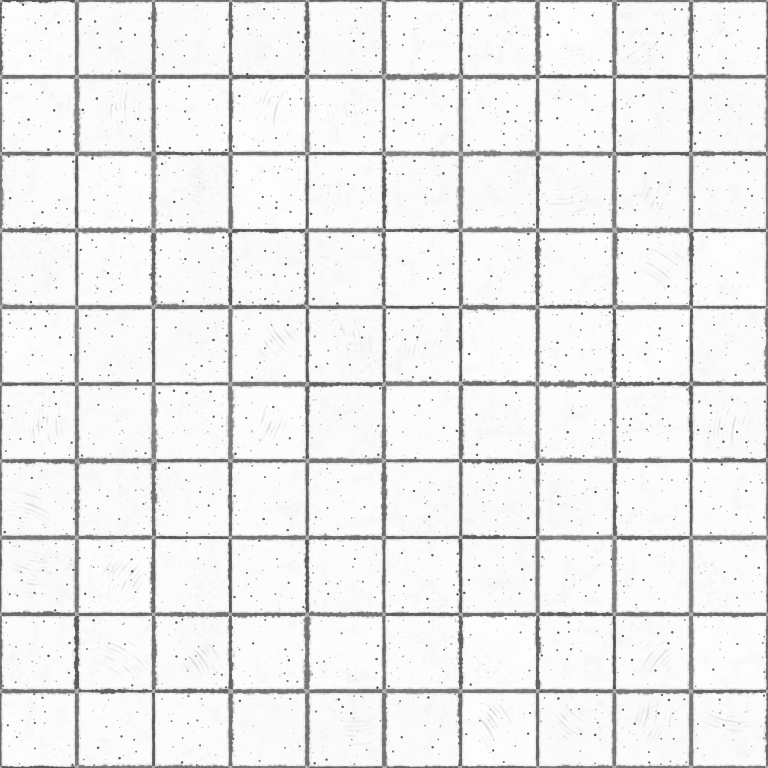
This texture map is drawn by a WebGL 1 fragment shader. Its source:

```glsl
precision highp float;

uniform vec2 u_resolution;

const float TILES = 10.0;
const float TAU = 6.2831853;

vec2 hash2(vec2 p) {
  vec3 q = fract(p.xyx * vec3(0.1031, 0.1030, 0.0973));
  q += dot(q, q.yzx + 33.33);
  return fract((q.xx + q.yz) * q.zy);
}

// Distance to the nearest scattered point, wrapping after period cells
float cellular(vec2 p, float period) {
  vec2 cell = floor(p);
  vec2 local = fract(p);
  float nearest = 2.0;
  for (int y = -1; y <= 1; y++) {
    for (int x = -1; x <= 1; x++) {
      vec2 step2 = vec2(float(x), float(y));
      vec2 point = step2 + hash2(mod(cell + step2, period) + 7.0);
      nearest = min(nearest, length(point - local));
    }
  }
  return nearest;
}

// Whole frequencies keep the ripple periodic over one tile
float ripple(float t, float phase) {
  return 0.5 * sin(TAU * 2.0 * t + phase)
       + 0.3 * sin(TAU * 5.0 * t + phase * 2.3)
       + 0.2 * sin(TAU * 11.0 * t + phase * 4.1);
}

// One family of joints: x = coverage, y = grey level, z = dusty rim
vec3 joint(float across, float along, float chip, float salt, float blur) {
  float line = floor(across + 0.5);
  float offset = across - line;
  float side = offset < 0.0 ? 0.0 : 40.0;
  vec2 id = vec2(mod(line, TILES), floor(along)) + salt;
  vec2 segment = hash2(id);
  vec2 flank = hash2(id + side + 13.0);
  float halfWidth = mix(0.017, 0.027, segment.x)
                  + 0.003 * ripple(along, flank.x * TAU)
                  + 0.024 * chip * flank.y * flank.y;
  float d = abs(offset);
  float cover = 1.0 - smoothstep(halfWidth - blur, halfWidth + blur, d);
  float grey = mix(0.34, 0.46, segment.x) + 0.05 * segment.y
             + 0.16 * smoothstep(0.012, 0.045, d);
  float rim = 1.0 - smoothstep(halfWidth, halfWidth + 0.035, d);
  return vec3(cover, grey, rim * (0.3 + 0.7 * chip));
}

// Small round pits, at most one per cell
float specks(vec2 p, float period, float density, float size, float blur) {
  vec2 cell = mod(floor(p), period);
  vec2 kind = hash2(cell + 91.0);
  vec2 centre = 0.2 + 0.6 * hash2(cell + 173.0);
  float radius = size * mix(0.55, 1.15, kind.y);
  float dotCover = 1.0 - smoothstep(radius - blur, radius + blur,
                                    length(fract(p) - centre));
  return dotCover * step(kind.x, density) * mix(0.45, 1.0, kind.y);
}

// Curved rub marks in a few of the tiles
float scuffs(vec2 p, float patchiness) {
  vec2 tile = mod(floor(p), TILES);
  vec2 kind = hash2(tile + 211.0);
  vec2 centre = 0.3 * (hash2(tile + 307.0) - 0.5);
  vec2 q = fract(p) - 0.5 - centre;
  float angle = kind.y * TAU;
  float radius = length(q - 0.9 * vec2(cos(angle), sin(angle)));
  float streak = 0.5 + 0.3 * sin(radius * 105.0) + 0.2 * sin(radius * 61.0 + angle);
  float area = 1.0 - smoothstep(0.06, 0.34, length(q));
  return smoothstep(0.45, 0.9, streak) * area * patchiness
       * smoothstep(0.55, 0.95, kind.x);
}

void main() {
  vec2 p = gl_FragCoord.xy / u_resolution * TILES;
  float pixel = TILES / min(u_resolution.x, u_resolution.y);
  float blur = max(0.6 * pixel, 0.004);

  float fine = cellular(p * 17.0, TILES * 17.0);
  float coarse = cellular(p * 5.0, TILES * 5.0);
  float broad = cellular(p * 1.5, TILES * 1.5);
  float chip = 1.0 - smoothstep(0.15, 0.6, mix(fine, coarse, 0.5));

  // Glazed white face with faint grain and wear
  float tint = hash2(mod(floor(p), TILES) + 57.0).x;
  float face = 0.992 - 0.008 * tint;
  face -= 0.022 * smoothstep(0.3, 0.9, fine) * smoothstep(0.2, 0.9, broad);
  face -= 0.012 * smoothstep(0.45, 0.9, coarse);
  face -= 0.11 * scuffs(p, smoothstep(0.15, 0.65, coarse));

  // Dark pits and paler, smaller ones
  float pits = specks(p * 6.0, TILES * 6.0, 0.34, 0.085, blur * 6.0);
  float dust = specks(p * 11.0 + 0.5, TILES * 11.0, 0.16, 0.1, blur * 11.0);
  face = mix(face, 0.24, 0.85 * pits);
  face = mix(face, 0.55, 0.5 * dust);

  // Grout, paler where two joints cross
  vec3 upright = joint(p.x, p.y, chip, 3.0, blur);
  vec3 level = joint(p.y, p.x, chip, 119.0, blur);
  face -= 0.13 * max(upright.z, level.z);
  float cover = max(upright.x, level.x);
  float grout = upright.x > level.x ? upright.y : level.y;
  grout += 0.08 * (fine - 0.4);
  grout = mix(grout, 0.69, upright.x * level.x);

  gl_FragColor = vec4(vec3(mix(face, grout, cover)), 1.0);
}
```
